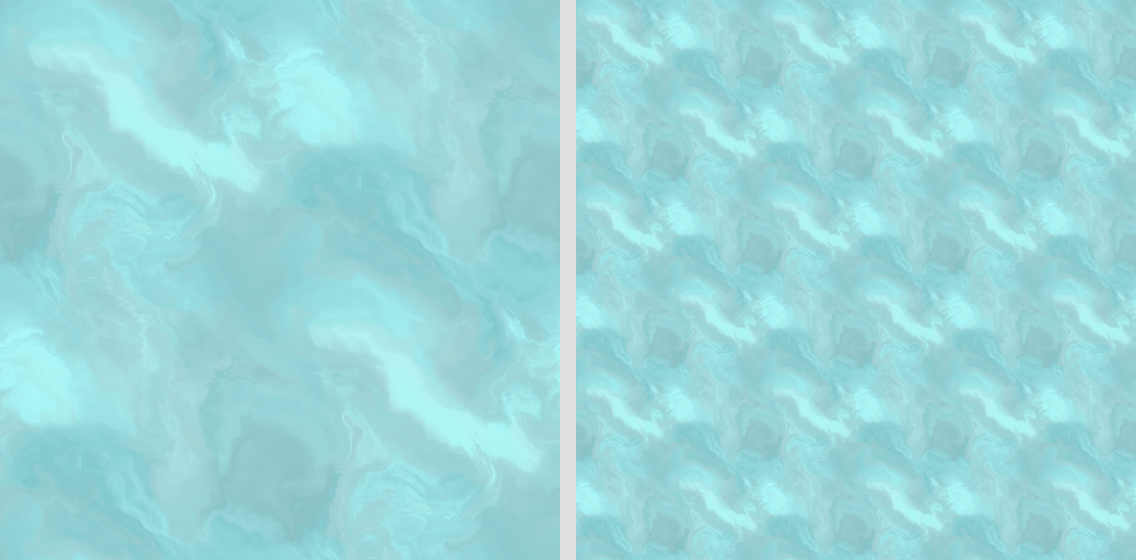
Left: one tile. Right: repeated 3 by 3.
Write a Shadertoy shader that draws this texture.

```glsl
// Pale turquoise marbled haze: calm diagonal pools between bright, curling wisps.
// Wrapping value noise on diagonal axes is warped twice by itself, then toned
// through a three colour ramp with a faint grey veil.

float hash(vec2 cell, float seed) {
    return fract(sin(dot(cell, vec2(127.1, 311.7)) + seed * 17.3) * 43758.5453);
}

// Value noise that wraps after a whole number of cells
float noise(vec2 p, vec2 period, float seed) {
    vec2 i = floor(p);
    vec2 f = p - i;
    f = f * f * f * (f * (f * 6.0 - 15.0) + 10.0);
    vec2 lo = mod(i, period);
    vec2 hi = mod(i + 1.0, period);
    return mix(mix(hash(lo, seed), hash(vec2(hi.x, lo.y), seed), f.x),
               mix(hash(vec2(lo.x, hi.y), seed), hash(hi, seed), f.x), f.y);
}

// Layered noise in 0..1; a higher gain gives more fine detail
float fbm(vec2 p, vec2 cells, float gain, float seed) {
    float sum = 0.0;
    float total = 0.0;
    float amp = 1.0;
    for (int k = 0; k < 6; k++) {
        sum += amp * noise(p * cells, cells, seed + float(k) * 7.0);
        total += amp;
        amp *= gain;
        cells *= 2.0;
    }
    return sum / total;
}

vec2 fbm2(vec2 p, vec2 cells, float gain, float seed) {
    return vec2(fbm(p, cells, gain, seed), fbm(p, cells, gain, seed + 3.7)) - 0.5;
}

void mainImage(out vec4 fragColor, in vec2 fragCoord) {
    vec2 uv = fragCoord / iResolution.xy;

    // Diagonal axes: x runs across the streaks, y along them; both wrap at 1
    vec2 s = vec2(uv.x + uv.y, uv.y - uv.x);

    // Broad flow, and a mask that separates calm from turbulent zones
    vec2 flow = fbm2(s, vec2(4.0, 3.0), 0.5, 1.0);
    float turbulence = smoothstep(0.32, 0.58, fbm(s + 0.3 * flow, vec2(4.0, 3.0), 0.45, 11.0));

    // Second warp curls the turbulent zones more finely
    vec2 curl = fbm2(s + 0.4 * flow, vec2(6.0, 5.0), mix(0.4, 0.6, turbulence), 21.0);
    vec2 q = s + 0.25 * flow + mix(0.25, 0.45, turbulence) * curl;

    // Pools, folded crests, fine wisps and soft straight streaks
    float cloud = fbm(q, vec2(5.0, 3.0), mix(0.35, 0.5, turbulence), 31.0);
    float fold = (fbm(q, vec2(4.0, 3.0), 0.4, 41.0) - 0.5) / 0.05;
    float crest = exp(-fold * fold) * turbulence;
    float wisp = (fbm(q + 0.15 * curl, vec2(10.0, 8.0), 0.55, 71.0) - 0.5) * mix(0.4, 1.0, turbulence);
    float streak = fbm(s + 0.15 * flow, vec2(16.0, 3.0), 0.5, 51.0) - 0.5;
    float tone = (cloud - 0.5) / 0.15 + 0.8 * crest + 2.4 * wisp + 1.3 * streak - 0.25;

    // Colour ramp
    vec3 deep = vec3(0.52, 0.77, 0.785);
    vec3 pale = vec3(0.61, 0.845, 0.86);
    vec3 glow = vec3(0.675, 0.965, 0.965);
    vec3 color = mix(deep, pale, smoothstep(-2.4, 0.8, tone));
    color = mix(color, glow, smoothstep(0.2, 2.8, tone));

    // Greyish veil with thin veins along the folds
    float veil = (fbm(q + 0.2 * curl, vec2(6.0, 4.0), 0.5, 61.0) - 0.5) / 0.14;
    float vein = exp(-pow(abs(fold - 1.6) / 0.35, 2.0)) * turbulence;
    color += vec3(0.016, -0.006, -0.006) * clamp(veil + vein, -1.5, 1.8);

    fragColor = vec4(color, 1.0);
}
```
